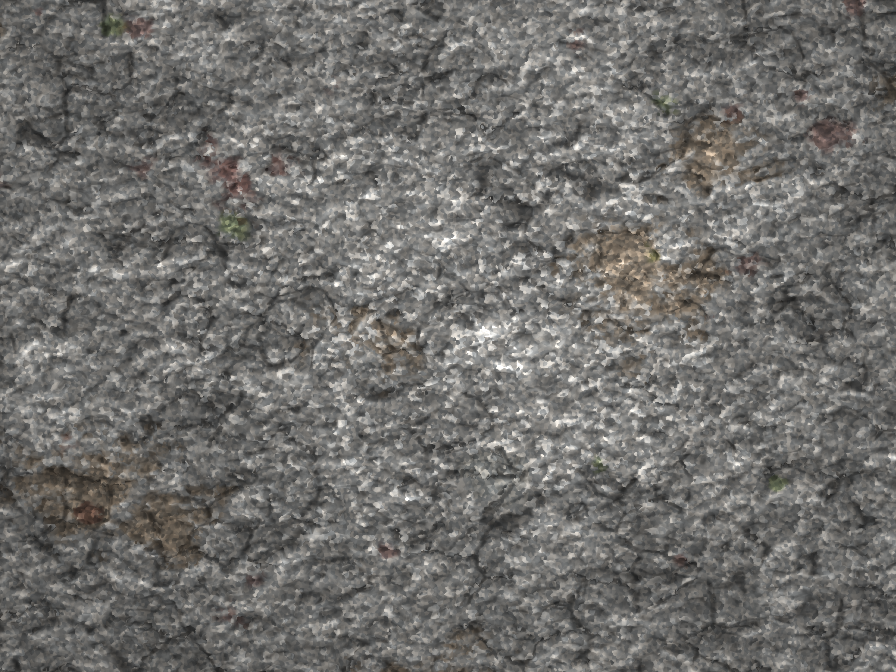
Reproduce this texture procedurally as a Shadertoy shader.

```glsl
// Weathered grey rock face: gritty mineral grains over crumbly, top-lit relief,
// broken by short dark fissures and scattered rust, ochre, pale and moss stains.
// Every layer is soft cellular noise; tone is summed in log space, then tinted.

const vec3  STONE       = vec3(0.440, 0.438, 0.430);
const vec3  RUST        = vec3(0.92, 0.70, 0.68);   // stains multiply the stone
const vec3  OCHRE       = vec3(1.10, 0.99, 0.87);
const vec3  PALE        = vec3(1.22, 1.23, 1.22);
const vec3  MOSS        = vec3(0.92, 1.02, 0.74);
const vec2  STRETCH     = vec2(0.74, 1.0);          // lumps run sideways
const vec2  LIGHT_STEP  = vec2(-0.002, 0.006);      // towards the light
const vec2  GLOW_CENTRE = vec2(0.70, 0.53);
const float GRAIN_FREQ  = 122.0;
const float GRIT_FREQ   = 215.0;
const float FISSURE_FREQ = 17.0;
const float CREVICE_FREQ = 40.0;
const float GLOW        = 0.25;
const float BROAD       = 0.25;
const float LUMPS       = 0.22;
const float RELIEF      = 0.58;
const float GRAIN       = 0.38;
const float GRIT        = 0.36;
const float FLAKES      = 0.17;
const float FISSURES    = 0.42;
const float CREVICES    = 0.22;

vec3 hash3(vec2 p) {
    vec3 q = fract(p.xyx * vec3(0.1031, 0.1030, 0.0973));
    q += dot(q, q.yxz + 33.33);
    return fract((q.xxy + q.yzz) * q.zyx);
}

// x: blended random tone of the nearby cells, y: distance to the cell border
vec2 cells(vec2 p, float sharpness) {
    vec2 base = floor(p), f = p - base;
    float sum = 0.0, weight = 0.0, near = 9.0, second = 9.0;
    for (int j = -1; j <= 1; j++)
    for (int i = -1; i <= 1; i++) {
        vec2 cell = vec2(i, j);
        vec3 rnd = hash3(base + cell);
        vec2 d = cell + rnd.xy - f;
        float d2 = dot(d, d);
        float w = exp(-sharpness * d2);
        sum += w * rnd.z;
        weight += w;
        second = min(second, max(near, d2));
        near = min(near, d2);
    }
    return vec2(sum / max(weight, 1e-9), sqrt(second) - sqrt(near));
}

// Three sizes of lumps, centred on zero
float height(vec2 p) {
    p *= STRETCH;
    return cells(p * 18.0 + 40.0, 6.0).x - 0.5
         + 0.7 * (cells(p * 41.0 + 90.0, 7.0).x - 0.5)
         + 0.4 * (cells(p * 84.0 + 130.0, 7.0).x - 0.5);
}

// Sparse round stains with ragged rims; share is the fraction of cells stained
float stains(vec2 p, float share, float radius, float rough) {
    vec2 base = floor(p), f = p - base;
    float cover = 0.0;
    for (int j = -1; j <= 1; j++)
    for (int i = -1; i <= 1; i++) {
        vec2 cell = vec2(i, j);
        vec3 rnd = hash3(base + cell + 300.0);
        float size = radius * (0.5 + rnd.x);
        float d = length((cell + rnd.xy - f) * vec2(0.85, 1.0)) / size + rough;
        cover = max(cover, step(rnd.z, share) * (1.0 - smoothstep(0.2, 1.2, d)));
    }
    return cover;
}

void mainImage(out vec4 fragColor, in vec2 fragCoord) {
    vec2 p = fragCoord / iResolution.y;
    vec2 warp = vec2(sin(p.y * 37.0 + 2.0 * sin(p.x * 23.0)),
                     sin(p.x * 41.0 + 2.0 * sin(p.y * 29.0)));

    // Broad light and dark areas
    vec2 fromGlow = (p - GLOW_CENTRE) * vec2(1.0, 1.15);
    float glow = exp(-4.0 * dot(fromGlow, fromGlow));
    vec2 drift = p + 0.015 * warp;
    float broad = cells(drift * 3.1 + 11.0, 5.0).x - 0.5
                + 0.7 * (cells(drift * 7.3 + 25.0, 5.0).x - 0.5);

    // Lumps lit from above
    vec2 rockPos = p + 0.004 * warp;
    float lump = height(rockPos);
    float slope = lump - height(rockPos + LIGHT_STEP);

    // Finer grit, and mineral grains whose outlines it roughens
    float grit = cells(p * GRIT_FREQ + 70.0, 9.0).x - 0.5;
    vec2 grainPos = p + 0.008 * vec2(grit, slope);
    float grain = cells(grainPos * GRAIN_FREQ * vec2(0.88, 1.0), 11.0).x - 0.5;
    float flake = smoothstep(0.16, 0.42, grain + 0.25 * grit) * (0.3 + glow);

    // Short fissures and finer crevices, broken up where the rock bulges
    vec2 crackPos = (rockPos + 0.014 * vec2(lump, grain)) * STRETCH;
    float fissure = 1.0 - smoothstep(0.02, 0.14, cells(crackPos * FISSURE_FREQ + 55.0, 6.0).y);
    fissure *= smoothstep(0.06, -0.20, lump + 0.4 * broad);
    vec2 crevicePos = (rockPos + 0.008 * vec2(grain, lump)) * STRETCH;
    float crevice = 1.0 - smoothstep(0.02, 0.24, cells(crevicePos * CREVICE_FREQ + 21.0, 6.0).y);
    crevice *= smoothstep(0.15, -0.15, slope);

    float tone = GLOW * (glow - 0.45) + BROAD * broad + LUMPS * lump
               + RELIEF * slope + GRAIN * grain + GRIT * grit
               + FLAKES * flake - FISSURES * fissure - CREVICES * crevice;
    vec3 color = STONE * exp(tone);

    // Stains, ragged with the lumps and grain
    float rough = 1.5 * lump + 0.8 * grain;
    color *= mix(vec3(1.0), RUST, 0.85 * stains(p * 5.0 + 3.0, 0.08, 0.17, rough));
    color *= mix(vec3(1.0), RUST, 0.60 * stains(p * 17.0 + 8.0, 0.05, 0.25, rough));
    color *= mix(vec3(1.0), OCHRE, 0.80 * stains(p * 6.0 + 17.0, 0.16, 0.36, rough));
    color *= mix(vec3(1.0), PALE, 0.80 * stains(p * 5.5 + 29.0, 0.09, 0.30, rough));
    color *= mix(vec3(1.0), MOSS, 0.70 * stains(p * 14.0 + 47.0, 0.018, 0.17, rough));

    // Slight warm and cool shift between grains
    color *= 1.0 + grit * vec3(0.05, 0.0, -0.05);
    fragColor = vec4(clamp(color, 0.0, 1.0), 1.0);
}
```
